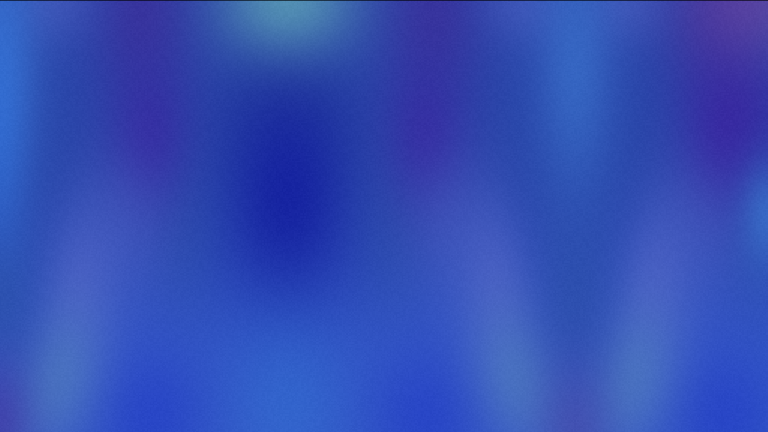
Reproduce this background procedurally as a Shadertoy shader.

```glsl
// Soft mirrored curtains of blue, violet and teal light with fine film grain.

// Layout, in fractions of the canvas
const float FOLD_AXIS = 0.375;     // centre of the dark curtain
const float FOLD_WIDTH = 0.374;    // distance to the neighbouring bright axis
const float FOLD_SLANT = 0.24;     // lean of the pale folds
const float GRAIN_ROWS = 288.0;
const float GRAIN_AMOUNT = 0.019;
const float TOP_LINE = 0.0022;

// Palette
const vec3 UPPER_BLUE = vec3(0.16, 0.27, 0.66);
const vec3 LOWER_BLUE = vec3(0.20, 0.33, 0.77);
const vec3 NAVY       = vec3(0.07, 0.11, 0.62);
const vec3 DUSK       = vec3(0.13, 0.21, 0.59);
const vec3 TEAL       = vec3(0.35, 0.61, 0.71);
const vec3 AZURE      = vec3(0.20, 0.43, 0.82);
const vec3 VIOLET     = vec3(0.23, 0.12, 0.62);
const vec3 PLUM       = vec3(0.25, 0.16, 0.59);
const vec3 LAVENDER   = vec3(0.33, 0.40, 0.78);
const vec3 PALE_BLUE  = vec3(0.31, 0.49, 0.75);
const vec3 ROYAL      = vec3(0.14, 0.25, 0.78);
const vec3 SKY        = vec3(0.23, 0.45, 0.80);
const vec3 SLATE      = vec3(0.17, 0.31, 0.67);
const vec3 MAUVE      = vec3(0.29, 0.30, 0.66);
const vec3 ROSE       = vec3(0.39, 0.27, 0.63);
const vec3 EDGE_BLUE  = vec3(0.19, 0.45, 0.87);

float hash(vec2 p) {
    return fract(sin(dot(p, vec2(12.9898, 78.233))) * 43758.5453);
}

// Blends an elliptical Gaussian glow over the colour
void glow(inout vec3 col, vec2 p, vec2 centre, vec2 radius, vec3 tint, float strength) {
    vec2 d = (p - centre) / radius;
    col = mix(col, tint, strength * exp(-dot(d, d)));
}

// Mirrored distance: 0 on the dark axis, 1 on the bright axis
float foldX(float x) {
    float t = (x - FOLD_AXIS) / FOLD_WIDTH;
    return abs(mod(t + 1.0, 2.0) - 1.0);
}

// Glows repeated on both sides of every axis
vec3 curtains(vec2 p) {
    vec3 col = mix(LOWER_BLUE, UPPER_BLUE, smoothstep(0.15, 0.70, p.y));
    vec2 leaning = p + vec2(FOLD_SLANT * (p.y - 0.35), 0.0);

    // Dark column, its flanks, cap and foot
    glow(col, p, vec2(0.36, 0.52), vec2(0.14, 0.22), SLATE, 0.6);
    glow(col, p, vec2(0.00, 0.76), vec2(0.22, 0.15), DUSK, 0.6);
    glow(col, p, vec2(0.00, 0.53), vec2(0.22, 0.27), NAVY, 0.83);
    glow(col, p, vec2(0.00, 1.00), vec2(0.25, 0.13), TEAL, 0.85);
    glow(col, p, vec2(0.00, 0.06), vec2(0.25, 0.23), AZURE, 0.65);

    // Violet fold above a royal blue hem
    glow(col, p, vec2(0.51, 0.98), vec2(0.18, 0.20), PLUM, 0.6);
    glow(col, p, vec2(0.48, 0.68), vec2(0.15, 0.18), VIOLET, 0.58);
    glow(col, p, vec2(0.53, 0.48), vec2(0.13, 0.16), LAVENDER, 0.25);
    glow(col, p, vec2(0.48, 0.03), vec2(0.19, 0.15), ROYAL, 0.7);

    // Pale slanting fold beside a dark valley
    glow(col, leaning, vec2(0.73, 0.33), vec2(0.15, 0.24), LAVENDER, 0.65);
    glow(col, leaning, vec2(0.75, 0.12), vec2(0.15, 0.17), PALE_BLUE, 0.7);
    glow(col, leaning, vec2(0.97, 0.60), vec2(0.13, 0.32), UPPER_BLUE, 0.6);
    glow(col, p, vec2(0.82, 1.00), vec2(0.15, 0.10), LAVENDER, 0.45);

    // Bright axis
    glow(col, p, vec2(1.00, 0.85), vec2(0.14, 0.31), SKY, 0.7);
    glow(col, p, vec2(1.00, 0.30), vec2(0.14, 0.20), SLATE, 0.7);
    glow(col, p, vec2(1.00, 0.00), vec2(0.13, 0.16), MAUVE, 0.6);
    return col;
}

// Glows that break the symmetry at the left and right borders
void borderLights(inout vec3 col, vec2 uv) {
    glow(col, uv, vec2(0.00, 0.72), vec2(0.035, 0.34), EDGE_BLUE, 0.55);
    glow(col, uv, vec2(0.00, 0.33), vec2(0.030, 0.10), SLATE, 0.5);
    glow(col, uv, vec2(0.00, 0.03), vec2(0.030, 0.13), VIOLET, 0.25);
    glow(col, uv, vec2(0.97, 0.74), vec2(0.070, 0.18), VIOLET, 0.42);
    glow(col, uv, vec2(0.98, 1.00), vec2(0.085, 0.14), ROSE, 0.7);
    glow(col, uv, vec2(1.00, 0.50), vec2(0.035, 0.12), SKY, 0.75);
}

void mainImage(out vec4 fragColor, in vec2 fragCoord) {
    vec2 uv = fragCoord / iResolution.xy;
    vec3 col = curtains(vec2(foldX(uv.x), uv.y));
    borderLights(col, uv);

    // Film grain
    vec2 cell = floor(fragCoord / iResolution.y * GRAIN_ROWS);
    col += GRAIN_AMOUNT * (hash(cell) - 0.5);

    // Thin dark line along the top
    float soft = 0.5 / iResolution.y;
    col *= 1.0 - 0.6 * smoothstep(-soft, soft, uv.y - 1.0 + TOP_LINE);

    fragColor = vec4(clamp(col, 0.0, 1.0), 1.0);
}
```
